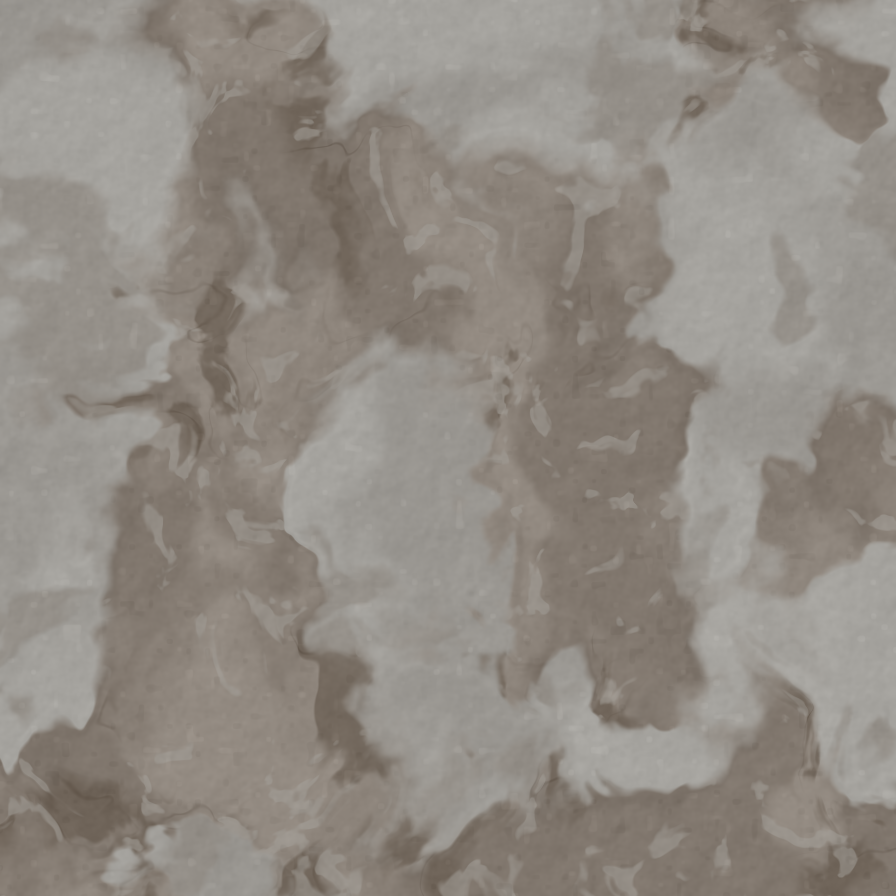
Write a WebGL 2 fragment shader that draws this texture.

```glsl
#version 300 es
precision highp float;

uniform vec2 u_resolution;
out vec4 fragColor;

float hash(ivec2 cell) {
    uvec2 q = uvec2(cell) * uvec2(1597u, 3571u);
    uint n = (q.x ^ (q.y << 9)) * 747796405u + 289133u;
    n = ((n >> ((n >> 28) + 4u)) ^ n) * 277803u;
    n = (n ^ (n >> 15)) * 73939133u;
    return float((n ^ (n >> 16)) & 65535u) / 65535.0;
}

float noise(vec2 p) {
    ivec2 i = ivec2(floor(p));
    vec2 f = fract(p);
    f = f * f * f * (f * (f * 6.0 - 15.0) + 10.0);
    float low = mix(hash(i), hash(i + ivec2(1, 0)), f.x);
    float high = mix(hash(i + ivec2(0, 1)), hash(i + ivec2(1, 1)), f.x);
    return mix(low, high, f.y);
}

float fbm(vec2 p, int octaves) {
    float sum = 0.0, weight = 0.5, total = 0.0;
    for (int i = 0; i < octaves; i++) {
        sum += weight * noise(p);
        total += weight;
        weight *= 0.5;
        p = mat2(1.6, 1.2, -1.2, 1.6) * p + 7.3;
    }
    return sum / total;
}

// Fine bumps of the surface, used for shading
float relief(vec2 p) {
    return fbm(p * 26.0, 4);
}

void main() {
    vec2 uv = gl_FragCoord.xy / min(u_resolution.x, u_resolution.y);
    vec2 warp = vec2(fbm(uv * 6.0 + 11.0, 4), fbm(uv * 6.0 + 37.0, 4)) - 0.5;
    vec2 p = uv + 0.16 * warp;

    // Worn patches, denser towards the bottom left
    float field = fbm(p * vec2(4.6, 4.1) + 20.0, 5) - 0.5;
    field += 0.24 * (0.5 - uv.y) + 0.07 * (0.5 - uv.x);
    float softness = mix(0.015, 0.06, smoothstep(0.35, 0.65, noise(uv * 7.0 + 50.0)));
    float worn = smoothstep(-softness, softness, field);

    // Pale plaster with cloudy tone and raised rims
    float cloud = fbm(p * 6.0 + 63.0, 4);
    vec3 plaster = mix(vec3(0.598, 0.586, 0.565), vec3(0.645, 0.637, 0.618), smoothstep(0.3, 0.58, cloud));
    float rim = exp(-pow((field + 0.055) / 0.025, 2.0));
    plaster += 0.018 * rim * smoothstep(0.4, 0.65, noise(uv * 9.0 + 81.0));

    // Brown ground, from dusty to stained
    float stain = fbm(p * vec2(7.5, 6.0) + 94.0, 4);
    vec3 ground = mix(vec3(0.577, 0.543, 0.508), vec3(0.505, 0.467, 0.43), smoothstep(0.4, 0.66, stain));
    ground -= 0.025 * exp(-pow((field - 0.035) / 0.03, 2.0));
    vec3 color = mix(plaster, ground, worn);

    // Faint stains on the plaster
    float blot = smoothstep(0.6, 0.72, fbm(p * 9.0 + 120.0, 4));
    color = mix(color, vec3(0.55, 0.525, 0.495), 0.65 * blot * (1.0 - worn));

    // Dark crusts clustered along the broken edges
    float cluster = smoothstep(0.42, 0.6, noise(uv * 5.0 + 140.0));
    float nearEdge = smoothstep(-0.03, 0.02, field) * (1.0 - smoothstep(0.1, 0.2, field));
    float crust = smoothstep(0.53, 0.65, fbm(p * vec2(19.0, 12.0) + 160.0, 4));
    color = mix(color, vec3(0.415, 0.37, 0.325), 0.75 * crust * cluster * nearEdge);

    // Short creases and pale chips left on the ground
    float crease = 1.0 - smoothstep(0.0, 0.035, abs(fbm(p * 13.0 + 190.0, 3) - 0.5));
    color -= vec3(0.055, 0.058, 0.06) * crease * cluster * nearEdge * noise(uv * 24.0);
    float chip = smoothstep(0.66, 0.76, fbm(p * 30.0 + 210.0, 3));
    color = mix(color, vec3(0.635, 0.62, 0.595), 0.55 * chip * worn);

    // Side light, pits and soft grain
    float slope = relief(uv + vec2(-0.003, 0.004)) - relief(uv);
    color -= 0.11 * slope;
    float pit = smoothstep(0.8, 0.95, noise(uv * 95.0 + 230.0));
    color -= 0.022 * pit * mix(0.4, 1.0, worn);
    float speck = smoothstep(0.86, 0.98, noise(uv * 80.0 + 250.0));
    color += 0.025 * speck;
    color += 0.022 * (fbm(uv * 130.0 + 270.0, 2) - 0.5);

    fragColor = vec4(clamp(color, 0.0, 1.0), 1.0);
}
```
